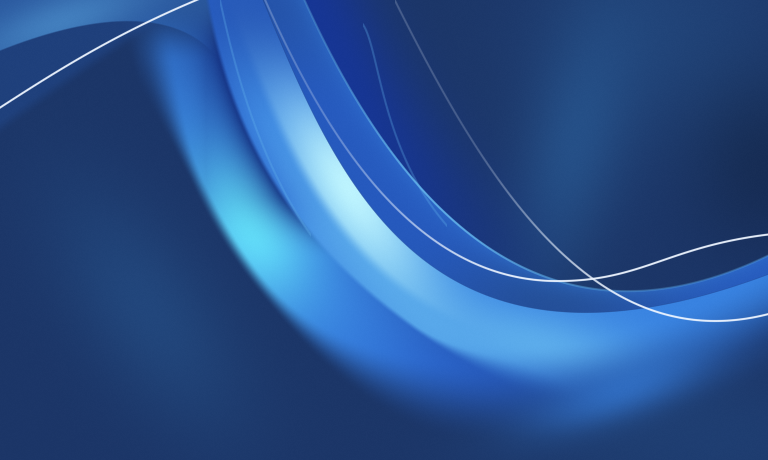
This background is drawn by a WebGL 2 fragment shader. Its source:

```glsl
#version 300 es
precision highp float;
// Draws flowing translucent blue ribbons with fine bright lines over a soft dark backdrop.
uniform vec2 u_resolution;
out vec4 outColor;

// Palette
const vec3 NAVY = vec3(.108, .21, .405);
const vec3 STEEL = vec3(.155, .34, .565);
const vec3 ROYAL = vec3(.085, .21, .6);
const vec3 COBALT = vec3(.15, .36, .77);
const vec3 AZURE = vec3(.22, .51, .88);
const vec3 SKY = vec3(.39, .71, .93);
const vec3 CYAN = vec3(.4, .9, .99);
const vec3 ICE = vec3(.76, .97, 1);
const vec3 WHITE = vec3(.93, .96, 1);
const vec3 DUSK = vec3(.14, .31, .6);

// Line width in canvas heights, grain strength
const float WIDTH = .002;
const float GRAIN = .008;

// Cubic curves: four control points each, x always increasing
const mat4x2 OUTER = mat4x2(.306, 1, .415, .432, .786, -.18, 1.677, .28);
const mat4x2 FOLD = mat4x2(.448, 1, .513, .629, .699, .367, 1.135, .144);
const mat4x2 INNER = mat4x2(.572, 1, .742, .585, .939, .127, 1.677, .406);
const mat4x2 RIM = mat4x2(.662, 1, .83, .629, 1.135, .181, 1.677, .448);
const mat4x2 LONG_LINE = mat4x2(.858, 1, 1.048, .62, 1.288, .214, 1.677, .319);
const mat4x2 SHORT_LINE = mat4x2(.79, .945, .825, .89, .83, .672, .972, .509);
const mat4x2 FOLD_LINE = mat4x2(.478, 1, .498, .913, .546, .672, .677, .487);
const mat4x2 CORNER_LINE = mat4x2(0, .766, .142, .858, .273, .939, .469, 1.017);
const mat4x2 CORNER_TOP = mat4x2(0, .89, .2, .97, .42, 1, .5, .83);
const mat4x2 CORNER_BASE = mat4x2(0, .716, .13, .81, .26, .9, .4, .99);
const mat4x2 WAVE_FALL = mat4x2(.572, 1.01, .72, .672, .917, .389, 1.212, .389);
const mat4x2 WAVE_RISE = mat4x2(1.212, .389, 1.397, .389, 1.452, .465, 1.677, .491);

float hash(vec2 p) {
    vec3 q = fract(p.xyx * .1031);
    q += dot(q, q.yzx + 33.33);
    return fract((q.x + q.y) * q.z);
}

vec2 bezier(mat4x2 c, float t) {
    float s = 1. - t;
    return c * vec4(s * s * s, 3. * s * s * t, 3. * s * t * t, t * t * t);
}

// Signed distance to a curve, positive above it; ends run on as straight lines
float dist(vec2 p, mat4x2 c) {
    float t = .5, stride = .25;
    for (int i = 0; i < 15; i++) {
        t += bezier(c, t).x < p.x ? stride : -stride;
        stride *= .5;
    }
    float s = 1. - t;
    vec2 slope = normalize(c * vec4(-s * s, s * s - 2. * s * t, 2. * s * t - t * t, t * t));
    vec2 offset = p - bezier(c, t);
    return slope.x * offset.y - slope.y * offset.x;
}

// Soft ellipse turned by an angle
float glow(vec2 p, float x, float y, float rx, float ry, float angle) {
    vec2 d = p - vec2(x, y);
    float c = cos(angle), s = sin(angle);
    d = vec2(c * d.x + s * d.y, c * d.y - s * d.x) / vec2(rx, ry);
    return exp(-dot(d, d));
}

float above(float d) {
    return smoothstep(-1., 1., d * u_resolution.y);
}

float stroke(float d) {
    return 1. - smoothstep(WIDTH * .3, WIDTH + .8 / u_resolution.y, abs(d));
}

// Stroke of a curve, limited to its own span
float line(vec2 p, mat4x2 c) {
    return stroke(dist(p, c)) * step(c[0].x, p.x) * step(p.x, c[3].x);
}

void main() {
    vec2 p = gl_FragCoord.xy / u_resolution.y;
    float outer = dist(p, OUTER), fold = dist(p, FOLD);
    float inner = dist(p, INNER), rim = dist(p, RIM);

    // Backdrop
    vec3 col = mix(NAVY, STEEL, .75 * glow(p, 1.25, .69, .11, .3, -.25));
    col = mix(col, STEEL, .5 * glow(p, .32, .33, .14, .3, .6));
    col = mix(col, STEEL, .4 * glow(p, 1.45, .92, .3, .25, 0.));
    col = mix(col, STEEL, .25 * glow(p, 1.5, .05, .4, .15, 0.));
    col *= 1. - .2 * glow(p, 1.66, .65, .16, .2, 0.);
    float shade = exp(-rim * rim / .022) * (1. - smoothstep(.75, 1.3, p.x));
    col = mix(col, ROYAL, .9 * shade * above(rim));

    // Upper left sheets
    float sheet = smoothstep(-.01, .02, dist(p, CORNER_BASE)) * (1. - smoothstep(.36, .5, p.x));
    col = mix(col, DUSK, .4 * sheet);
    float top = above(dist(p, CORNER_TOP)) * (1. - smoothstep(.44, .52, p.x));
    col = mix(col, mix(DUSK, SKY, .12 + .45 * glow(p, .13, .95, .2, .06, .35)), .85 * top);

    // Left ribbon, darkened beside the fold
    float blur = mix(.015, .085, smoothstep(.55, 1., p.x)) + .04 * smoothstep(.6, .95, p.y);
    float body = smoothstep(-blur, blur, outer) * (1. - smoothstep(.86, 1., p.y)) * above(-inner);
    vec3 left = mix(DUSK, COBALT, glow(p, .85, .2, .5, .2, -.4));
    left = mix(left, AZURE, glow(p, .52, .6, .5, .19, -1.));
    left = mix(left, AZURE, .8 * glow(p, .68, .36, .25, .13, -.8));
    left = mix(left, CYAN, .95 * glow(p, .545, .51, .18, .115, -1.1));
    float crease = exp(min(fold, 0.) / .04) * smoothstep(.43, .58, p.y);
    col = mix(col, mix(left, ROYAL * .8, .85 * crease), body);

    // Middle ribbon with its bright pleat
    float middle = smoothstep(-.003, .01 + .06 * smoothstep(.9, 1.2, p.x), fold);
    middle *= above(-inner) * smoothstep(-.02, .13, outer);
    vec3 silk = mix(AZURE, mix(COBALT, DUSK, .3), smoothstep(.7, .98, p.y));
    silk = mix(silk, SKY, .8 * glow(p, .83, .44, .36, .12, -.9));
    silk = mix(silk, SKY, .8 * glow(p, 1.17, .25, .24, .08, -.2));
    silk = mix(silk, COBALT, .5 * exp(-fold / .03) * smoothstep(.48, .6, p.y));
    float pleat = smoothstep(-.085, -.06, inner) * glow(p, .76, .59, .22, .09, -1.);
    col = mix(col, mix(silk, ICE, .95 * pleat), middle);
    col = mix(col, AZURE, .6 * glow(p, 1.36, .15, .2, .055, .35));

    // Right ribbon between the inner edge and the rim
    vec3 sash = mix(COBALT, DUSK, glow(p, 1.22, .35, .25, .12, 0.));
    sash = mix(sash, DUSK, .5 * smoothstep(.75, 1., p.y));
    sash = mix(sash, AZURE, .4 * exp(-abs(rim) / .025));
    col = mix(col, sash, .92 * above(inner) * above(-rim));

    // Fine lines
    col = mix(col, SKY, mix(.3, .9, glow(p, .95, .55, .3, .3, 0.)) * stroke(rim));
    col = mix(col, WHITE, mix(.25, .95, smoothstep(.65, 1.15, p.x)) * line(p, WAVE_FALL));
    col = mix(col, WHITE, .95 * max(line(p, WAVE_RISE), line(p, CORNER_LINE)));
    col = mix(col, WHITE, mix(.2, .95, smoothstep(1., 1.4, p.x)) * line(p, LONG_LINE));
    col = mix(col, SKY, .3 * max(line(p, SHORT_LINE), line(p, FOLD_LINE)));

    // Grain
    col += GRAIN * (hash(floor(p * 458.)) - .5);
    outColor = vec4(clamp(col, 0., 1.), 1);
}
```
